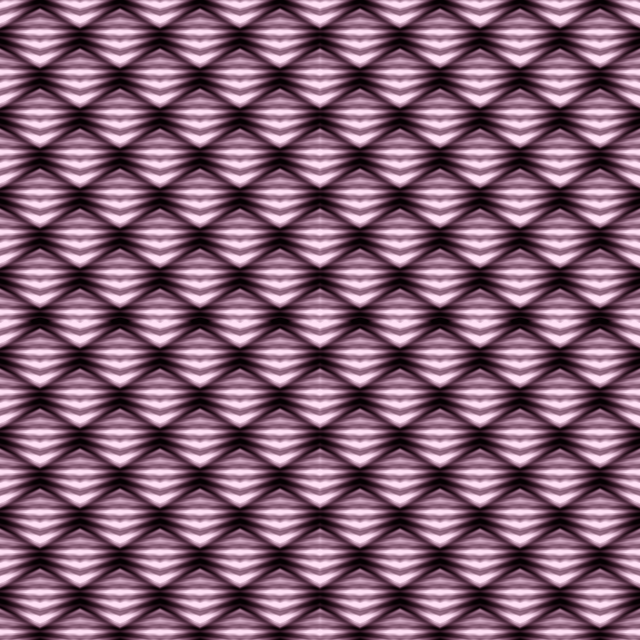
A Shadertoy shader for this pattern:

```glsl
#define REPEATS 8.0        // scales across and down; staggered rows lie between
#define TIP_HEIGHT 0.646   // height of the lowest tip, in cells
#define EDGE_SLOPE 0.5     // rise of the lower rim away from the tip
#define SCALE_HEIGHT 0.75  // height of a scale along its axis
#define EDGE_BLUR 0.026    // softness of the overlap, in cells
#define RIDGE_DEPTH 0.58   // contrast of the ridges
#define GRAIN 0.2          // strength of the fibres
#define SEAM_WIDTH 0.003   // width of the central creases, in canvas units
#define TINT vec3(1.0, 0.88, 0.96)
#define TINT_GAMMA vec3(1.0, 1.4, 1.16)

const float TAU = 6.2831853;

vec2 hashGradient(vec2 p) {
    float h = fract(sin(dot(p, vec2(127.1, 311.7))) * 4375.85);
    return vec2(cos(TAU * h), sin(TAU * h));
}

float gradientNoise(vec2 p) {
    vec2 i = floor(p), f = fract(p);
    vec2 w = f * f * f * (f * (f * 6.0 - 15.0) + 10.0);
    vec2 e = vec2(0.0, 1.0);
    float bottom = mix(dot(hashGradient(i), f),
                       dot(hashGradient(i + e.yx), f - e.yx), w.x);
    float top = mix(dot(hashGradient(i + e.xy), f - e.xy),
                    dot(hashGradient(i + e.yy), f - e.yy), w.x);
    return mix(bottom, top, w.y);
}

// Mirrored distance from the axis, and height above the tip
vec2 scaleCoords(vec2 q) {
    return vec2(abs(fract(q.x + 0.5) - 0.5), fract(q.y + 0.1) - 0.1);
}

// Signed depth inside the hexagonal outline of a scale
float scaleDepth(vec2 c) {
    float rim = EDGE_SLOPE * c.x;
    return min(c.y - rim, SCALE_HEIGHT - rim - c.y);
}

float scaleLight(vec2 c) {
    // Ridges fan from the axis and grow finer towards the top
    float s = (c.y - EDGE_SLOPE * c.x) / (1.0 - 1.05 * c.x);
    float fibre = gradientNoise(vec2(c.x * 7.0, s * 34.0) + 3.7);
    float x = s - 0.1 + 0.015 * gradientNoise(vec2(c.x * 9.0, s * 6.0));
    float ridge = 0.5 + 0.5 * cos(TAU * 5.0 * x * (1.0 + 0.4 * x));
    ridge = pow(ridge, 1.25);

    // Bright spine; the flanks sink into shadow, deepest low down
    float reach = mix(0.43, 0.56, smoothstep(0.1, 0.5, c.y));
    float flank = smoothstep(0.06, reach, c.x);
    float body = mix(0.56, -0.04, flank);
    float depth = RIDGE_DEPTH * mix(1.0, 0.3, flank);
    float shade = mix(1.0, 0.72, smoothstep(0.42, 0.7, s));
    depth *= mix(1.0, 0.6, smoothstep(0.45, 0.7, s));
    return (body + depth * ridge + GRAIN * fibre * (1.0 - flank)) * shade;
}

float crease(float d) {
    d /= SEAM_WIDTH;
    return exp(-d * d);
}

void mainImage(out vec4 fragColor, in vec2 fragCoord) {
    vec2 uv = fragCoord / iResolution.xy;
    vec2 q = uv * REPEATS - vec2(0.0, TIP_HEIGHT);

    // Two staggered sets of scales
    vec2 front = scaleCoords(q);
    vec2 back = scaleCoords(q + 0.5);
    float blur = max(EDGE_BLUR, REPEATS / iResolution.y);
    float cover = smoothstep(-blur, blur, scaleDepth(front));
    float light = mix(scaleLight(back), scaleLight(front), cover);

    // Faint creases through the middle of the canvas
    light += 0.2 * cos(TAU * q.x) * crease(uv.y - 0.5);
    light += 0.05 * crease(uv.x - 0.5);

    light = clamp(light, 0.02, 1.0);
    fragColor = vec4(TINT * pow(vec3(light), TINT_GAMMA), 1.0);
}
```
